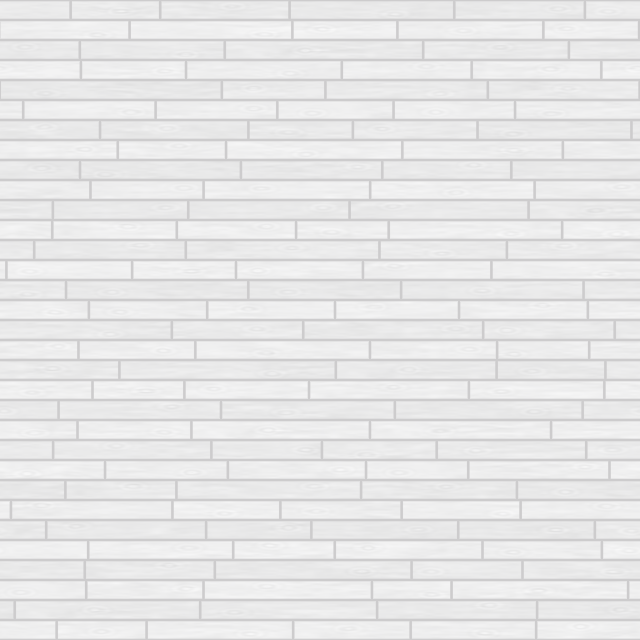
This texture is drawn by a Shadertoy shader. Its source:

```glsl
// Pale wooden planks laid in 32 narrow courses with soft grey joints.
// Each course has a hashed shift and 4 or 5 planks of uneven length; grain is
// seeded per plank in plank coordinates, so the pattern wraps on both axes.

const float ROWS = 32.0;              // courses over the canvas height
const float FOUR_PLANK_SHARE = 0.35;  // courses with four planks, others five
const float LENGTH_JITTER = 0.42;     // joint shift, as a part of mean length
const float JOINT_WIDTH = 0.0041;     // in canvas units
const float JOINT_SOFTNESS = 0.0009;
const vec3 WOOD_COLOR = vec3(0.926, 0.926, 0.927);
const vec3 JOINT_COLOR = vec3(0.803, 0.799, 0.803);
const float ROW_CONTRAST = 0.010;     // alternating light and dark courses
const float PLANK_CONTRAST = 0.010;   // random tone of each plank
const float GRAIN_CONTRAST = 0.050;
const float STAIN_CONTRAST = 0.034;
const float KNOT_CONTRAST = 0.018;
const vec2 GRAIN_FREQ = vec2(22.0, 240.0);
const vec2 STAIN_FREQ = vec2(26.0, 75.0);
const vec2 KNOT_SIZE = vec2(0.024, 0.007);

float hash(vec2 p) {
    return fract(sin(dot(p, vec2(12.9898, 78.233))) * 43758.5453);
}

float noise(vec2 p) {
    vec2 cell = floor(p), f = fract(p);
    f = f * f * (3.0 - 2.0 * f);
    float low = mix(hash(cell), hash(cell + vec2(1, 0)), f.x);
    float high = mix(hash(cell + vec2(0, 1)), hash(cell + vec2(1, 1)), f.x);
    return mix(low, high, f.y);
}

// Joint number i of a course, in units of the mean plank length
float jointAt(float i, float row, float count) {
    return i + LENGTH_JITTER * hash(vec2(mod(i, count) + 3.7, row + 11.3));
}

// Tone change of the wood at a point of one plank, in canvas units
float woodTone(vec2 p, float plankLength, float seed) {
    vec2 shift = vec2(seed * 61.0, seed * 97.0);

    // Fibres bend around one faint knot
    vec2 knot = vec2(plankLength * mix(0.15, 0.85, fract(seed * 7.31)),
                     mix(0.25, 0.75, fract(seed * 13.7)) / ROWS);
    vec2 k = (p - knot) / KNOT_SIZE;
    float nearKnot = exp(-dot(k, k));
    float rings = sin(length(k) * 9.0 + 2.0 * noise(p * 90.0 + shift)) * nearKnot;
    p.y += 0.004 * nearKnot * sign(k.y) * smoothstep(0.0, 0.6, abs(k.y));
    p.y += 0.005 * (noise(p * vec2(14.0, 30.0) + shift) - 0.5);

    // Long fibres, short fibres and cloudy stains
    float fibres = 0.6 * noise(p * GRAIN_FREQ + shift)
                 + 0.4 * noise(p * GRAIN_FREQ * vec2(3.1, 1.6) + shift.yx) - 0.5;
    float stain = noise(p * STAIN_FREQ + shift.yx) - 0.5;
    float strength = mix(0.5, 1.4, noise(p * vec2(15.0, 50.0) + shift + 9.0));
    return GRAIN_CONTRAST * fibres * strength + STAIN_CONTRAST * stain * stain * sign(stain)
         + KNOT_CONTRAST * rings;
}

void mainImage(out vec4 fragColor, in vec2 fragCoord) {
    vec2 uv = fragCoord / iResolution.xy;
    float pixel = 1.0 / min(iResolution.x, iResolution.y);

    // Course and its plank layout
    float row = floor(uv.y * ROWS);
    float y = fract(uv.y * ROWS) / ROWS;
    float count = hash(vec2(row, 5.1)) < FOUR_PLANK_SHARE ? 4.0 : 5.0;
    float along = fract(uv.x + hash(vec2(row, 2.3))) * count;

    // Plank holding this point: between joints i and i + 1
    float i = floor(along);
    if (along < jointAt(i, row, count)) i -= 1.0;
    float left = jointAt(i, row, count);
    float right = jointAt(i + 1.0, row, count);
    float seed = hash(vec2(mod(i, count) + 1.9, row + 4.7));
    float x = (along - left) / count;
    float plankLength = (right - left) / count;

    // Wood tone
    float tone = ROW_CONTRAST * (1.0 - 2.0 * mod(row, 2.0));
    tone += PLANK_CONTRAST * (seed - 0.5);
    tone += woodTone(vec2(x, y), plankLength, seed);
    vec3 wood = WOOD_COLOR + tone;

    // Joints around the plank
    float edge = min(min(x, plankLength - x), min(y, 1.0 / ROWS - y));
    float soft = max(JOINT_SOFTNESS, 0.7 * pixel);
    float body = smoothstep(-soft, soft, edge - 0.5 * JOINT_WIDTH);
    fragColor = vec4(mix(JOINT_COLOR, wood, body), 1.0);
}
```
